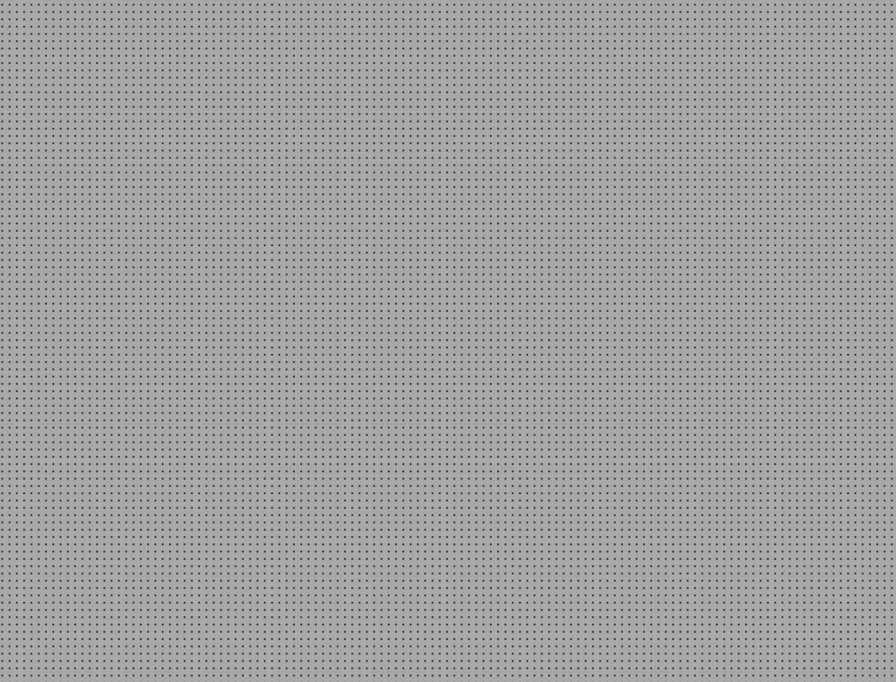
This pattern is drawn by a Shadertoy shader. Its source:

```glsl
// A light grey sheet pierced by a fine square grid of tiny dark dots.
// Each dot is a square filtered exactly by a tent, so the grid stays even
// when a dot is about one pixel wide; faint gradient noise mottles the sheet.

#define COLUMNS 122.88                 // dots across the canvas width
#define FIRST_DOT vec2(0.31, 0.65)     // first dot from upper left, in cells
#define DOT_HALF_WIDTH 0.118           // in cells
#define SHEET_COLOR vec3(0.662)
#define DOT_COLOR vec3(0.12)
#define MOTTLE_SCALE 0.11              // noise frequency per cell
#define MOTTLE_AMOUNT 0.0025

vec2 hashGradient(vec2 corner) {
    float angle = 6.2832 * fract(sin(dot(corner, vec2(127.1, 311.7))) * 43758.5);
    return vec2(cos(angle), sin(angle));
}

float gradientNoise(vec2 p) {
    vec2 i = floor(p);
    vec2 f = p - i;
    vec2 blend = f * f * f * (f * (f * 6.0 - 15.0) + 10.0);
    vec2 e = vec2(1.0, 0.0);
    float a = dot(hashGradient(i), f);
    float b = dot(hashGradient(i + e.xy), f - e.xy);
    float c = dot(hashGradient(i + e.yx), f - e.yx);
    float d = dot(hashGradient(i + e.xx), f - e.xx);
    return mix(mix(a, b, blend.x), mix(c, d, blend.x), blend.y);
}

// Integral of a unit tent filter from far left up to x.
vec2 tentIntegral(vec2 x) {
    x = clamp(x, -1.0, 1.0);
    return 0.5 + x - 0.5 * x * abs(x);
}

// Filtered share of a pixel, centred at offset, covered by the square dot.
float dotCoverage(vec2 offset, float pixel) {
    vec2 overlap = tentIntegral((offset + DOT_HALF_WIDTH) / pixel)
                 - tentIntegral((offset - DOT_HALF_WIDTH) / pixel);
    return overlap.x * overlap.y;
}

void mainImage(out vec4 fragColor, in vec2 fragCoord) {
    // Square cells, counted from the upper left
    float pixel = COLUMNS / iResolution.x;
    vec2 grid = vec2(fragCoord.x, iResolution.y - fragCoord.y) * pixel;

    // Nearest dot
    vec2 offset = fract(grid - FIRST_DOT + 0.5) - 0.5;
    float coverage = dotCoverage(offset, pixel);

    // Sheet with slight mottling
    vec3 sheet = SHEET_COLOR + MOTTLE_AMOUNT * gradientNoise(grid * MOTTLE_SCALE);

    fragColor = vec4(mix(sheet, DOT_COLOR, coverage), 1.0);
}
```
